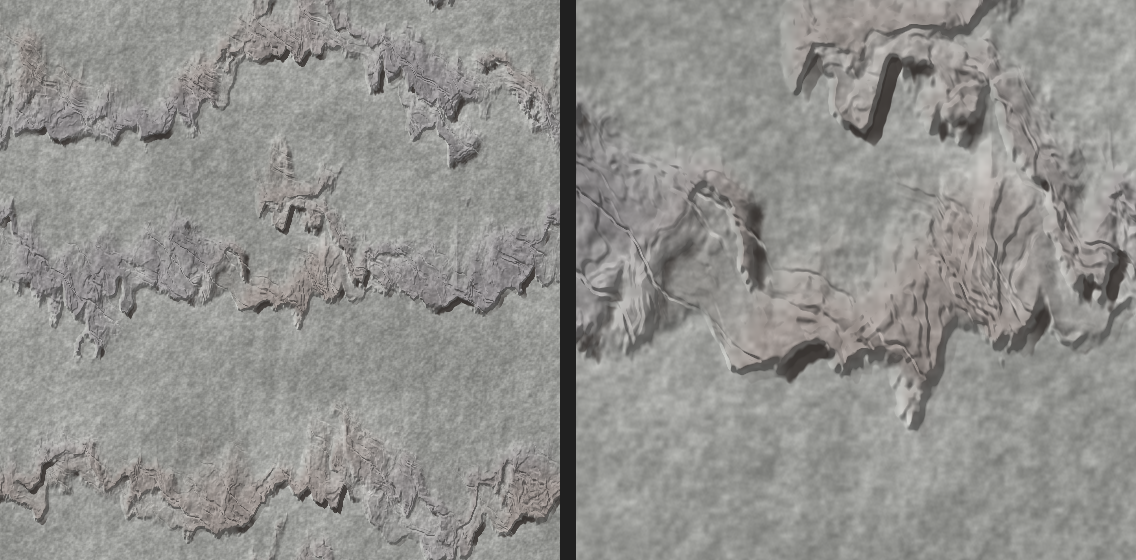
Left, the full canvas; right, a detail of the centre.
This texture is drawn by a Shadertoy shader. Its source:

```glsl
// Weathered grey plaster: three ragged eroded ledges, diagonal scars, flaking crust and stains.

const float TAU = 6.28319;
const int LEDGES = 3;
const int SCARS = 8;

// Each ledge is a level plus three waves: amplitude and crest position of each
const float LEVEL[LEDGES] = float[LEDGES](0.805, 0.460, 0.072);
const vec3 SWELL[LEDGES] = vec3[LEDGES](
    vec3(0.075, 0.030, 0.016), vec3(0.008, 0.006, 0.020), vec3(0.018, 0.032, 0.020));
const vec3 CREST[LEDGES] = vec3[LEDGES](
    vec3(0.59, 0.00, 0.85), vec3(0.05, 0.00, 0.98), vec3(0.30, 0.08, 0.55));
// Each scar is a centre (xy) and a half length vector (zw)
const vec4 SCAR[SCARS] = vec4[SCARS](
    vec4(0.59, 0.545, 0.11, -0.095), vec4(0.76, 0.74, 0.06, -0.05),
    vec4(0.63, 0.155, 0.04, -0.095), vec4(0.54, 0.65, 0.06, 0.02),
    vec4(0.33, 0.52, 0.06, -0.045), vec4(0.03, 0.83, 0.015, -0.08),
    vec4(0.94, 0.79, 0.015, -0.05), vec4(0.135, 0.42, 0.006, -0.05));

const float WARP = 0.12;          // raggedness of the fracture lines
const float LOBE = 0.040;         // depth of the hanging lobes
const float LIP = 0.013;          // height of a broken edge
const float FLAKE = 0.036;        // relief of the flaking layers
const float FLAKE_STEPS = 7.0;
const float CRACK = 0.009;        // depth of the slanting cracks
const float ROUGHNESS = 0.0075;
const float SLOPE_STEP = 0.0017;
const float SHADOW_REACH = 0.010;
const vec2 LIGHT = vec2(-0.60, 0.80);

const vec3 PLASTER_DIM = vec3(0.552, 0.556, 0.542);
const vec3 PLASTER_PALE = vec3(0.632, 0.636, 0.622);
const vec3 CHALK = vec3(0.69, 0.69, 0.68);
const vec3 WARM_CRUST = vec3(0.535, 0.485, 0.470);
const vec3 VIOLET_CRUST = vec3(0.510, 0.488, 0.508);
const vec3 SHADOW = vec3(0.20, 0.18, 0.17);

struct Surface { float height; float crust; float rim; };

float hash(vec2 c) {
    vec3 q = fract(c.xyx * 0.1031);
    q += dot(q, q.yzx + 33.33);
    return fract((q.x + q.y) * q.z);
}

// Value noise that tiles over the unit square
float noise(vec2 uv, vec2 cells, float seed) {
    vec2 p = uv * cells, i = floor(p), f = p - i;
    f = f * f * (3.0 - 2.0 * f);
    vec2 a = mod(i, cells) + seed, b = mod(i + 1.0, cells) + seed;
    return mix(mix(hash(a), hash(vec2(b.x, a.y)), f.x),
               mix(hash(vec2(a.x, b.y)), hash(b), f.x), f.y);
}

float fbm(vec2 uv, vec2 cells, float seed) {
    float sum = 0.0;
    for (float amp = 0.516; amp > 0.03; amp *= 0.5) {
        sum += amp * noise(uv, cells, seed);
        cells *= 2.0;
        seed += 19.0;
    }
    return sum;
}

float ledgeLine(int i, float x) {
    return LEVEL[i] + dot(SWELL[i], cos(TAU * vec3(1, 2, 3) * (x - CREST[i])));
}

// Broken edge at d = 0, crust fading out above it and chalky rim below
void addFracture(inout Surface s, float d, float strength, float reach, float blunt) {
    float above = smoothstep(0.0, blunt, d);
    s.height += LIP * strength * above * exp(-max(d, 0.0) / 0.04);
    s.crust = max(s.crust, strength * above * (1.0 - smoothstep(0.35 * reach, reach, d)));
    s.rim = max(s.rim, strength * (1.0 - above) * smoothstep(-0.055, 0.0, d));
}

Surface surfaceAt(vec2 uv) {
    Surface s = Surface(0.0, 0.0, 0.0);
    vec2 warp = vec2(fbm(uv, vec2(18, 12), 3.0), fbm(uv, vec2(22, 12), 47.0)) - 0.5;
    vec2 p = uv + WARP * warp;
    p.y += LOBE * (abs(2.0 * noise(uv, vec2(30, 10), 29.0) - 1.0) - 0.4);
    float reach = mix(0.07, 0.21, noise(uv, vec2(12, 6), 71.0));
    float blunt = mix(0.003, 0.030, noise(uv, vec2(28, 18), 37.0));

    // Main ledges, each with a broken second step higher up
    for (int i = 0; i < LEDGES; i++) {
        float d = fract(p.y - ledgeLine(i, p.x) + 0.5) - 0.5;
        float wear = noise(uv, vec2(17, 6), 60.0 + 7.0 * float(i));
        addFracture(s, d, mix(0.35, 1.0, smoothstep(0.2, 0.6, wear)), reach, blunt);
        float upper = d - 0.02 - 0.07 * noise(uv, vec2(14, 8), 103.0) - 0.1 * warp.x;
        addFracture(s, upper, 0.9 * smoothstep(0.4, 0.65, 1.0 - wear), 0.5 * reach, blunt);
    }
    for (int i = 0; i < SCARS; i++) {
        vec2 along = SCAR[i].zw, q = fract(p - SCAR[i].xy + 0.5) - 0.5;
        float t = dot(q, along) / dot(along, along);
        float d = dot(q, normalize(vec2(-along.y, along.x)));
        addFracture(s, d, 0.85 * (1.0 - smoothstep(0.7, 1.3, abs(t))), 0.7 * reach, blunt);
    }

    // Lumpy terraced flakes, steep slanting cracks, fine roughness everywhere
    float layer = FLAKE_STEPS * fbm(uv + 0.08 * warp, vec2(26, 17), 81.0);
    float terrace = (floor(layer) + smoothstep(0.0, 0.4, fract(layer))) / FLAKE_STEPS;
    vec2 slant = vec2(uv.x + uv.y, uv.y) + 0.07 * warp;
    float vein = abs(fbm(slant, vec2(22, 5), 133.0) - 0.5);
    s.height += s.crust * (FLAKE * terrace - CRACK * (1.0 - smoothstep(0.0, 0.06, vein)));
    s.height += ROUGHNESS * fbm(uv, vec2(56, 50), 11.0);
    return s;
}

void mainImage(out vec4 fragColor, in vec2 fragCoord) {
    vec2 uv = fragCoord / iResolution.xy;
    Surface s = surfaceAt(uv);

    // Relief light and cast shadow, deep only in scattered pockets
    vec2 slope = vec2(surfaceAt(uv + vec2(SLOPE_STEP, 0)).height,
                      surfaceAt(uv + vec2(0, SLOPE_STEP)).height) - s.height;
    float lit = -dot(slope / SLOPE_STEP, LIGHT);
    float drop = surfaceAt(uv + SHADOW_REACH * LIGHT).height - s.height;
    float pocket = smoothstep(0.35, 0.7, noise(uv, vec2(34, 20), 163.0));
    float shade = smoothstep(0.006, 0.018, drop) * mix(0.15, 0.85, pocket);

    // Plaster tones, crust stains and chalky rims
    float tone = fbm(uv, vec2(6, 9), 211.0);
    vec3 color = mix(PLASTER_DIM, PLASTER_PALE, smoothstep(0.2, 0.75, tone));
    float violet = smoothstep(0.4, 0.65, noise(uv, vec2(4, 3), 17.0));
    color = mix(color, mix(WARM_CRUST, VIOLET_CRUST, violet), 0.6 * s.crust);
    color = mix(color, CHALK, 0.65 * s.rim * noise(uv, vec2(24, 16), 151.0));

    // Vertical streaks and grain
    color += 0.045 * (noise(uv, vec2(80, 7), 41.0) - 0.5);
    color += 0.10 * (noise(uv, vec2(256), 5.0) + 0.6 * noise(uv, vec2(130), 23.0) - 0.8);

    color *= 1.0 + clamp(0.25 * lit, -0.38, 0.16);
    fragColor = vec4(mix(color, SHADOW, shade), 1.0);
}
```
